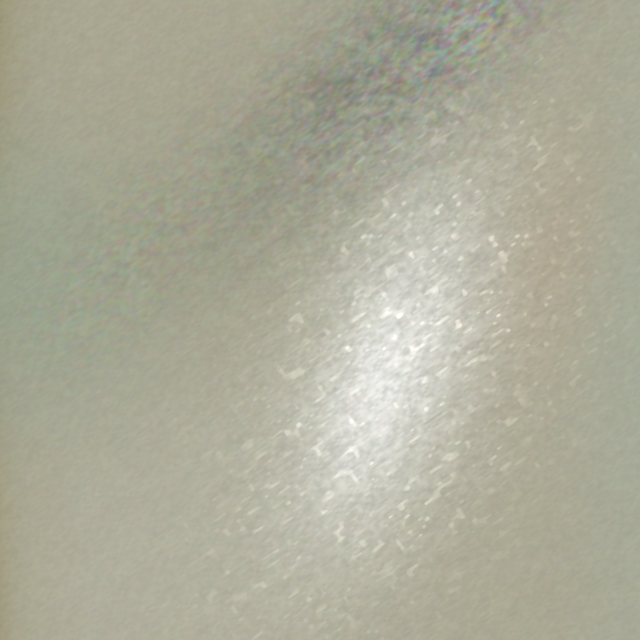
Write a three.js fragment shader that draws this texture.

```glsl
// Brushed, pale champagne metal with a tilted glittering highlight and a dim band.
varying vec2 vUv;

float hash(vec2 p) {
  p = fract(p * vec2(0.1031, 0.1137));
  p += dot(p, p.yx + 33.33);
  return fract((p.x + p.y) * p.x * 7.31 + p.y * 13.7);
}

float noise(vec2 p) {
  vec2 cell = floor(p), f = fract(p);
  f = f * f * (3.0 - 2.0 * f);
  return mix(mix(hash(cell), hash(cell + vec2(1, 0)), f.x),
             mix(hash(cell + vec2(0, 1)), hash(cell + vec2(1, 1)), f.x), f.y);
}

vec2 turn(vec2 p, float angle) {
  float c = cos(angle), s = sin(angle);
  return vec2(c * p.x + s * p.y, c * p.y - s * p.x);
}

// Soft elliptical spot: radius.x lies along the given angle
float spot(vec2 p, vec2 centre, float angle, vec2 radius) {
  vec2 q = turn(p - centre, angle) / radius;
  return exp(-dot(q, q));
}

// Signed streaks along the brushing direction
float streaks(vec2 p, vec2 scale) {
  return noise(turn(p, 0.6) * scale + 40.0) - 0.5;
}

void main() {
  vec2 p = vUv;

  // Broad tints of the sheet
  vec3 colour = vec3(0.665, 0.655, 0.575);
  colour += vec3(0.025, 0.03, 0.04) * spot(p, vec2(0.27, 0.14), 0.6, vec2(0.38, 0.27));
  colour += vec3(-0.05, -0.01, -0.005) * spot(p, vec2(0.0, 0.57), 0.0, vec2(0.2, 0.22));
  colour -= vec3(0.03, 0.025, 0.03) * spot(p, vec2(0.3, 0.62), 0.6, vec2(0.3, 0.17));
  colour += vec3(-0.015, 0.01, 0.02) * spot(p, vec2(1.0, 0.45), 1.57, vec2(0.6, 0.1));
  colour += vec3(0.01, -0.015, -0.02) * spot(p, vec2(0.87, 0.61), 1.3, vec2(0.2, 0.08));
  colour -= vec3(0.05, 0.065, 0.1) * exp(-p.x * 28.0) * (0.6 + 0.4 * cos(p.y * 6.0));

  // Dim bluish band toward the top
  float band = spot(p, vec2(0.62, 0.9), 0.73, vec2(0.32, 0.12));
  colour -= vec3(0.105, 0.085, 0.06) * band;

  // Highlight, with edges broken by the grain
  vec2 warped = p + 0.02 * vec2(streaks(p, vec2(25, 50)), streaks(p + 3.0, vec2(30, 65)));
  float halo = spot(warped, vec2(0.62, 0.43), 1.24, vec2(0.32, 0.15));
  float core = spot(warped, vec2(0.595, 0.38), 1.2, vec2(0.2, 0.085));
  float upper = spot(warped, vec2(0.65, 0.61), 1.1, vec2(0.16, 0.1));
  colour += vec3(0.105, 0.11, 0.14) * halo + vec3(0.12, 0.125, 0.15) * core;
  colour += vec3(0.025, 0.03, 0.04) * upper;

  // Fine grain everywhere, coarser in the band and highlight
  float fine = streaks(p, vec2(150, 270));
  float coarse = streaks(p + 7.0, vec2(65, 135));
  float wide = streaks(p + 11.0, vec2(22, 60));
  colour += fine * (0.025 + 0.035 * band + 0.07 * halo);
  colour += coarse * (0.01 + 0.06 * band + 0.08 * halo);
  colour += wide * (0.008 + 0.045 * band + 0.03 * halo);

  // Glints scattered around the rim of the highlight
  float rim = spot(p, vec2(0.64, 0.43), 1.15, vec2(0.4, 0.2));
  float flake = noise(turn(p, 0.6) * vec2(85, 140) + 90.0);
  float glint = smoothstep(0.66, 0.95, flake) * (0.6 + wide);
  colour += vec3(0.24, 0.23, 0.22) * glint * rim * (1.0 - 0.5 * core);

  // Iridescent specks in the band and at the left
  float left = spot(p, vec2(0.2, 0.6), 0.9, vec2(0.18, 0.08));
  float violet = spot(p, vec2(0.78, 0.99), 0.7, vec2(0.16, 0.05));
  vec3 prism = vec3(streaks(p + 1.0, vec2(95, 160)), streaks(p + 2.0, vec2(95, 160)),
                    streaks(p + 5.0, vec2(95, 160)));
  colour += prism * (0.015 + 0.07 * band + 0.05 * left + 0.1 * violet);
  colour += vec3(0.02, 0.01, 0.07) * violet * smoothstep(0.55, 0.9, flake);

  gl_FragColor = vec4(clamp(colour, 0.0, 1.0), 1.0);
}
```
